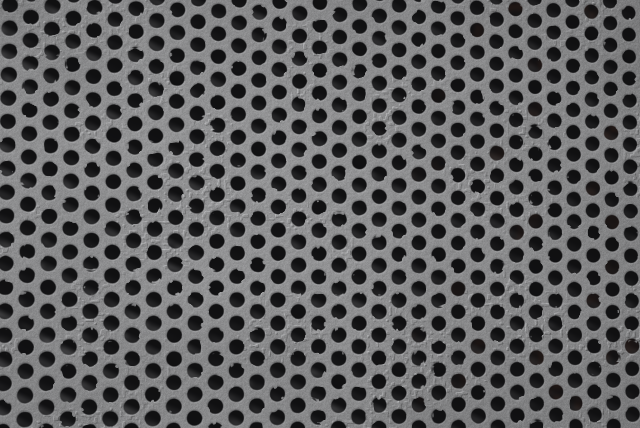
A Shadertoy shader for this texture:

```glsl
// Painted steel sheet perforated with staggered round holes, seen slightly
// askew: a smooth inverse warp turns the canvas into lattice coordinates,
// then the nearest hole is cut out and noise adds paint grain and blobs.

float hash(vec2 p) {
    vec3 q = fract(p.xyx * 0.1031);
    q += dot(q, q.yzx + 33.33);
    return fract((q.x + q.y) * q.z);
}

float noise(vec2 p) {
    vec2 i = floor(p), f = fract(p);
    f = f * f * (3.0 - 2.0 * f);
    return mix(mix(hash(i), hash(i + vec2(1, 0)), f.x),
               mix(hash(i + vec2(0, 1)), hash(i + vec2(1, 1)), f.x), f.y);
}

// Column and row numbers; both pitches shrink towards the right.
vec2 toLattice(vec2 p) {
    float stepX = 0.0498 + 0.00085 * p.y;
    float x = p.x - 0.0234 + 0.0166 * p.y;
    float col = 2.0 * x / (stepX + sqrt(stepX * stepX - 0.00041 * x));
    float stepY = 0.05527 - 0.000104 * col;
    float y = p.y - 0.449 - 0.000586 * col;
    float row = 2.0 * y / (stepY + sqrt(stepY * stepY + 0.000293 * y));
    return vec2(col, row);
}

// Paint surface: fine orange peel plus clumps of raised blobs.
float paintHeight(vec2 p) {
    float clump = smoothstep(0.42, 0.78, noise(p * 10.0 + 7.0));
    float blob = smoothstep(0.58, 0.85, noise(p * 135.0 + 31.0));
    return 0.45 * noise(p * 120.0) + 0.3 * noise(p * 260.0) + 1.1 * clump * blob;
}

void mainImage(out vec4 fragColor, in vec2 fragCoord) {
    // Canvas height is one unit, y runs downwards.
    vec2 p = fragCoord / iResolution.y;
    p.y = 1.0 - p.y;
    vec2 uv = fragCoord / iResolution.xy;

    // Nearest hole among the even and the half-shifted odd columns.
    vec2 cell = toLattice(p);
    vec2 evenHole = vec2(2.0 * round(cell.x * 0.5), round(cell.y));
    vec2 oddHole = vec2(2.0 * floor(cell.x * 0.5) + 1.0, floor(cell.y) + 0.5);
    vec2 toEven = (cell - evenHole) * vec2(0.866, 1.0);
    vec2 toOdd = (cell - oddHole) * vec2(0.866, 1.0);
    bool isEven = dot(toEven, toEven) < dot(toOdd, toOdd);
    vec2 offset = isEven ? toEven : toOdd;
    vec2 id = (isEven ? evenHole : oddHole) + 50.0;
    float seed = hash(id * 2.0);

    // Signed distance to the rim, roughened by paint and the odd burr.
    float radius = 0.323 + 0.012 * (seed - 0.5) + 0.022 * (noise(p * 85.0) - 0.5);
    radius -= 0.09 * smoothstep(0.76, 0.95, noise(p * 70.0 + 90.0));
    float dist = length(offset) - radius;
    float pixel = 18.6 / iResolution.y;

    // Plate: soft falloff to the corners, relief lit from the upper left.
    vec2 q = uv - vec2(0.46, 0.54);
    float shade = 0.583 - 0.17 * dot(q, q) - 0.025 * uv.x;
    shade += 0.03 * (noise(p * 6.0) - 0.5);
    shade += 0.11 * (paintHeight(p) - paintHeight(p - 0.0022));
    shade += 0.04 * (hash(floor(p * 420.0)) - 0.5);

    // Rim lip: a bright crescent below the hole, a dull one above.
    float facing = dot(normalize(offset + 1e-4), vec2(0.4, 0.92));
    float lip = smoothstep(0.08, 0.0, abs(dist - 0.025));
    shade += lip * (0.065 * facing - 0.012);
    vec3 plate = shade * vec3(0.995, 0.998, 1.008);

    // Hole: near black with a faint glimpse of what lies behind.
    float glimpse = smoothstep(-0.12, 0.25, offset.y - 0.5 * offset.x);
    glimpse *= seed * mix(0.15, 0.06, uv.x) * (0.5 + noise(p * 45.0));
    vec3 hole = vec3(0.062, 0.062, 0.068) + glimpse;
    float rust = step(0.88, hash(id * 2.0 + 17.0)) * smoothstep(0.55, 0.8, uv.x);
    hole += rust * vec3(0.06, 0.025, 0.01) * noise(p * 60.0);

    float cover = smoothstep(-0.9 * pixel, 0.9 * pixel, dist);
    fragColor = vec4(mix(hole, plate, cover), 1.0);
}
```
